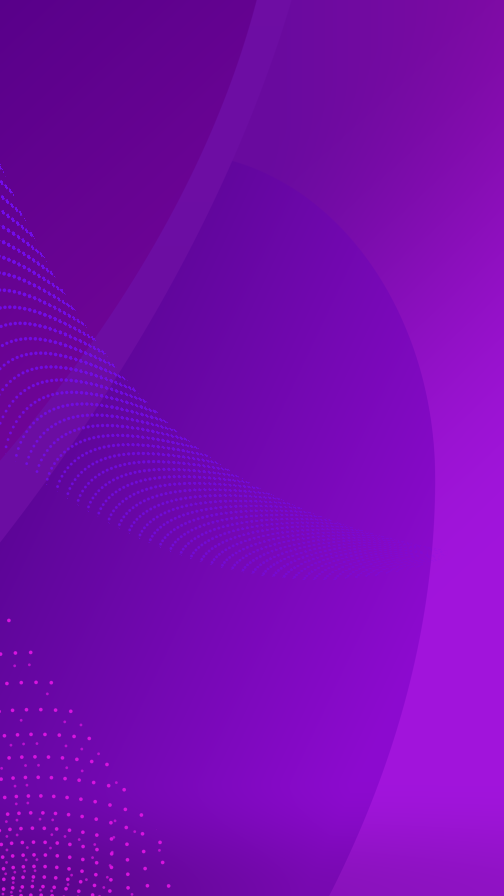
Give the GLSL for this background, as a WebGL 1 fragment shader.

```glsl
precision highp float;
uniform vec2 u_resolution;

float pixel;

// 1 on the negative side of a signed distance
float inside(float d) {
  return 1.0 - smoothstep(-pixel, pixel, d);
}

float hash(vec2 p) {
  return fract(sin(dot(p, vec2(127.1, 311.7))) * 43758.5453);
}

float upperEdge(float x) { return 0.349 + 0.469 * exp(-5.12 * x); }
float lowerEdge(float x) { return 0.4987 - 0.82 * x + 1.152 * x * x; }
float hillEdge(float y) { return 0.67 * (0.336 - y); }

// Position across the ribbon: 0 at its lower edge, 1 at its upper edge
float ribbonHeight(vec2 p) {
  float low = lowerEdge(p.x);
  return (p.y - low) / max(upperEdge(p.x) - low, 0.01);
}

// Slanted streaks of close dots that bend over towards the upper edge
vec2 ribbonGrid(vec2 p) {
  float v = ribbonHeight(p);
  float streak = (p.x - 0.17 * pow(abs(v), 1.4)) / 0.0115;
  float row = 36.0 * (1.0 - pow(abs(1.0 - v) + 0.01, 0.85));
  return vec2(streak, row);
}

// Domed rows that close up and curve more towards the bottom
vec2 hillGrid(vec2 p, float layer) {
  float bend = p.x - 0.04;
  float dome = (1.2 + layer + 1.2 * exp(-14.0 * p.y)) * bend * bend;
  float column = (hillEdge(p.y) - p.x) / (0.0115 + 0.022 * p.y);
  float row = 10.5 * log(p.y + 0.096 + dome);
  return vec2(column + layer * 0.15 * row, row + 0.4 * layer);
}

// Round dot in a warped cell, using the grid's change along x and y
float gridDot(vec2 cell, vec2 dx, vec2 dy, float radius) {
  vec2 f = fract(cell) - 0.5;
  float det = dx.x * dy.y - dx.y * dy.x;
  det = abs(det) < 0.001 ? 0.001 : det;
  vec2 offset = vec2(f.x * dy.y - f.y * dy.x, dx.x * f.y - dx.y * f.x) / det;
  return inside(length(offset) - radius);
}

void main() {
  pixel = 0.7 / u_resolution.y;
  vec2 p = gl_FragCoord.xy / u_resolution.y;
  p.x += 0.5 * (0.5625 - u_resolution.x / u_resolution.y);
  float down = 1.0 - p.y;

  // Bright backdrop on the right
  vec3 topColor = mix(vec3(0.41, 0.04, 0.62), vec3(0.49, 0.04, 0.64),
                      clamp((p.x - 0.3) / 0.26, 0.0, 1.0));
  float glow = smoothstep(-0.08, 0.62, down + 0.9 * (p.x - 0.5625));
  vec3 color = mix(topColor, vec3(0.63, 0.08, 0.86), glow);

  // Large rounded shape: elliptical above, parabolic below
  vec2 center = vec2(0.1953, 0.466);
  vec2 rel = p - center;
  float arc = (length(rel / vec2(0.2904, 0.3633)) - 1.0) * 0.3;
  float flank = (rel.x - 0.2904 + 0.545 * rel.y * rel.y) * 0.92;
  float shape = rel.y > 0.0 ? arc : flank;
  vec3 shapeColor = mix(vec3(0.36, 0.02, 0.59), vec3(0.55, 0.04, 0.81),
                        clamp(1.9 * p.x + 0.9 * down - 0.54, 0.0, 1.0));
  color = mix(color, shapeColor, inside(shape));

  // Curved band and the dark corner beyond it
  float bandRight = p.x - 0.3255 + 0.298 * down + 0.3955 * down * down;
  float bandLeft = p.x - 0.2865 + 0.261 * down + 0.576 * down * down;
  vec3 bandColor = mix(vec3(0.43, 0.05, 0.64), vec3(0.41, 0.05, 0.63), down);
  vec3 cornerColor = mix(vec3(0.345, 0.0, 0.54), vec3(0.45, 0.02, 0.60),
                         clamp(1.5 * p.x + 1.6 * down, 0.0, 1.0));
  color = mix(color, bandColor, inside(bandRight * 0.85));
  color = mix(color, cornerColor, inside(bandLeft * 0.85));

  // Shade along the bottom, deepest at the left
  color *= 1.0 - (0.22 - 0.2 * p.x) * smoothstep(0.13, 0.0, p.y);

  vec2 stepX = vec2(0.0005, 0.0);
  vec2 stepY = stepX.yx;

  // Violet dotted ribbon, fading to the right
  float v = ribbonHeight(p);
  if (v > 0.0 && v < 1.0) {
    vec2 cell = ribbonGrid(p);
    vec2 dx = (ribbonGrid(p + stepX) - cell) / stepX.x;
    vec2 dy = (ribbonGrid(p + stepY) - cell) / stepX.x;
    float fade = clamp(1.0 - p.x / 0.5, 0.0, 1.0);
    float ink = gridDot(cell, dx, dy, 0.0015 + 0.0014 * fade * v * v);
    ink *= pow(fade, 0.6) * (0.85 + 0.15 * v);
    color = mix(color, vec3(0.45, 0.05, 0.93), ink);
  }

  // Pink dotted hill: a regular layer and a sparse one
  for (int i = 0; i < 2; i++) {
    float layer = float(i);
    vec2 cell = hillGrid(p, layer);
    vec2 dx = (hillGrid(p + stepX, layer) - cell) / stepX.x;
    vec2 dy = (hillGrid(p + stepY, layer) - cell) / stepX.x;
    float ink = gridDot(cell, dx, dy, 0.002 - 0.0005 * layer);
    ink *= step(0.45 * layer, hash(floor(cell)));
    ink *= step(p.x, hillEdge(p.y));
    color = mix(color, vec3(0.86, 0.08, 0.88), ink * (0.97 - 0.25 * layer));
  }

  gl_FragColor = vec4(color, 1.0);
}
```
